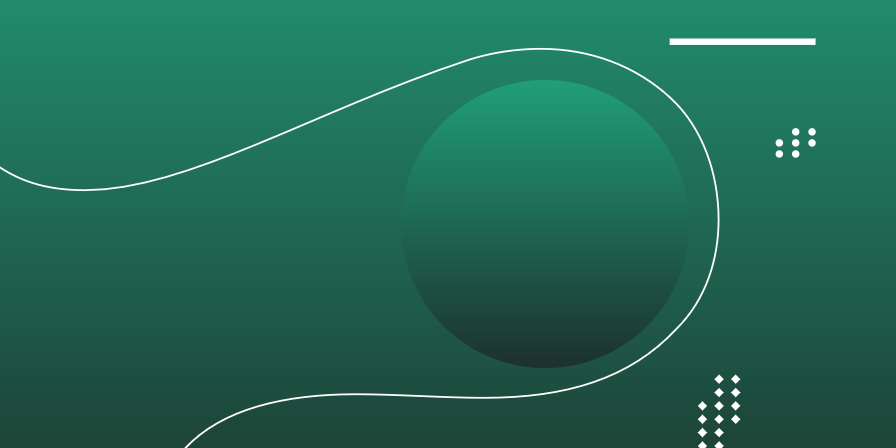
Give the GLSL for this background, as a WebGL 1 fragment shader.

```glsl
precision highp float;
// Green gradient backdrop with a shaded disc, a flowing white line, a bar and small dot patterns.

uniform vec2 u_resolution;

#define SKY_TOP vec3(0.133, 0.545, 0.422)
#define SKY_BOTTOM vec3(0.112, 0.268, 0.220)
#define DISC_TOP vec3(0.125, 0.620, 0.470)
#define DISC_BOTTOM vec3(0.112, 0.192, 0.172)
#define INK vec3(1.0)
#define DISC_CENTER vec2(1.217, 0.5)
#define DISC_RADIUS 0.3216
#define LINE_HALF_WIDTH 0.0020
#define DOT_RADIUS 0.0083
#define DIAMOND_RADIUS 0.0105
#define CURVE_STEPS 16

float segmentDistance(vec2 p, vec2 a, vec2 b) {
  vec2 ab = b - a;
  float t = clamp(dot(p - a, ab) / dot(ab, ab), 0.0, 1.0);
  return length(p - a - t * ab);
}

vec2 cubicPoint(vec2 a, vec2 b, vec2 c, vec2 d, float t) {
  float s = 1.0 - t;
  return s * s * (s * a + 3.0 * t * b) + t * t * (3.0 * s * c + t * d);
}

// Distance to a cubic Bezier, approximated by short chords
float cubicDistance(vec2 p, vec2 a, vec2 b, vec2 c, vec2 d) {
  float nearest = 1e3;
  vec2 from = a;
  for (int i = 1; i <= CURVE_STEPS; i++) {
    vec2 to = cubicPoint(a, b, c, d, float(i) / float(CURVE_STEPS));
    nearest = min(nearest, segmentDistance(p, from, to));
    from = to;
  }
  return nearest;
}

// The long line: in from the left, around the disc, out at the bottom
float ribbonDistance(vec2 p) {
  vec2 valley = vec2(0.190, 0.5755);
  vec2 slope = vec2(1.042, 0.865);
  vec2 crest = vec2(1.208, 0.891);
  vec2 shoulder = vec2(1.497, 0.781);
  vec2 side = vec2(1.604, 0.510);
  vec2 hip = vec2(1.510, 0.266);
  vec2 base = vec2(1.081, 0.112);
  vec2 tail = vec2(0.794, 0.120);
  float d = cubicDistance(p, vec2(-0.010, 0.633), vec2(0.052, 0.589), vec2(0.117, 0.5755), valley);
  d = min(d, cubicDistance(p, valley, vec2(0.417, 0.5755), vec2(0.703, 0.753), slope));
  d = min(d, cubicDistance(p, slope, vec2(1.096, 0.883), vec2(1.154, 0.891), crest));
  d = min(d, cubicDistance(p, crest, vec2(1.315, 0.891), vec2(1.419, 0.854), shoulder));
  d = min(d, cubicDistance(p, shoulder, vec2(1.570, 0.714), vec2(1.604, 0.609), side));
  d = min(d, cubicDistance(p, side, vec2(1.604, 0.422), vec2(1.576, 0.331), hip));
  d = min(d, cubicDistance(p, hip, vec2(1.406, 0.154), vec2(1.263, 0.112), base));
  d = min(d, cubicDistance(p, base, vec2(0.990, 0.112), vec2(0.885, 0.120), tail));
  return min(d, cubicDistance(p, tail, vec2(0.638, 0.120), vec2(0.495, 0.089), vec2(0.411, -0.003)));
}

float boxDistance(vec2 p, vec2 halfSize) {
  vec2 q = abs(p) - halfSize;
  return length(max(q, 0.0)) + min(max(q.x, q.y), 0.0);
}

// Offset to the nearest mark of a three-column grid growing right and down;
// z is 1 inside the slanted band of marks that are drawn, else 0
vec3 slantedGrid(vec2 p, vec2 topLeft, vec2 spacing, float rowsPerShift) {
  vec2 pitch = spacing * vec2(1.0, -1.0);
  vec2 last = vec2(2.0, 3.0 * rowsPerShift - 1.0);
  vec2 cell = clamp(floor((p - topLeft) / pitch + 0.5), vec2(0.0), last);
  float band = cell.x + floor((cell.y + 0.5) / rowsPerShift);
  float shown = step(0.5, band) * step(band, 3.5);
  return vec3(p - topLeft - cell * pitch, shown);
}

float coverage(float d, float pixel) {
  return clamp(0.5 - d / pixel, 0.0, 1.0);
}

void main() {
  // Canvas height is one unit
  float pixel = 1.0 / u_resolution.y;
  vec2 p = gl_FragCoord.xy * pixel;

  // Backdrop and disc gradients
  vec3 color = mix(SKY_BOTTOM, SKY_TOP, p.y);
  vec2 fromDisc = p - DISC_CENTER;
  float shade = clamp(0.5 + 0.5 * fromDisc.y / DISC_RADIUS, 0.0, 1.0);
  float disc = coverage(length(fromDisc) - DISC_RADIUS, pixel);
  color = mix(color, mix(DISC_BOTTOM, DISC_TOP, shade), disc);

  // White line and bar
  float ink = coverage(ribbonDistance(p) - LINE_HALF_WIDTH, pixel);
  ink = max(ink, coverage(boxDistance(p - vec2(1.6576, 0.9069), vec2(0.1628, 0.0072)), pixel));

  // Round dots and diamonds
  vec3 dots = slantedGrid(p, vec2(1.7396, 0.7057), vec2(0.0365, 0.0247), 1.0);
  ink = max(ink, dots.z * coverage(length(dots.xy) - DOT_RADIUS, pixel));
  vec3 gems = slantedGrid(p, vec2(1.568, 0.1536), vec2(0.0371, 0.0298), 2.0);
  float diamond = (abs(gems.x) + abs(gems.y) - DIAMOND_RADIUS) * 0.7071;
  ink = max(ink, gems.z * coverage(diamond, pixel));

  gl_FragColor = vec4(mix(color, INK, ink), 1.0);
}
```
